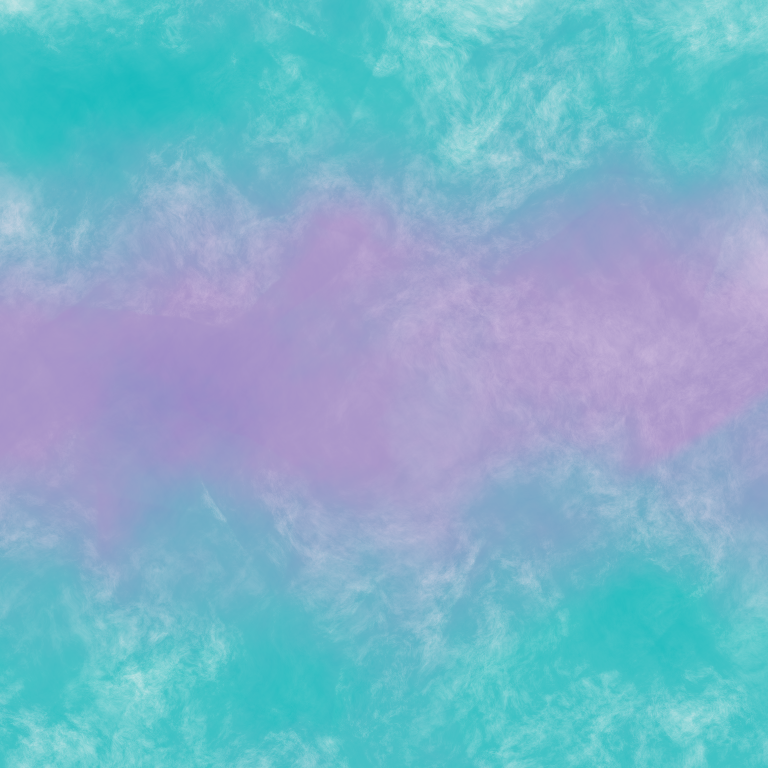
This background is drawn by a Shadertoy shader. Its source:

```glsl
// A soft pastel wash: a violet band drifts across turquoise, dry-brushed with chalk.
// Warped bands and soft blobs set the hue ("tone") and the pigment load ("light");
// layered noise, one-sided strokes, creases and grain give the painted surface.

const vec3 TEAL        = vec3(0.27, 0.765, 0.775);
const vec3 VIOLET      = vec3(0.67, 0.60, 0.795);
const vec3 DEEP_TEAL   = vec3(0.08, 0.73, 0.74);
const vec3 DEEP_VIOLET = vec3(0.60, 0.53, 0.78);
const vec3 PALE_TEAL   = vec3(0.78, 0.90, 0.90);
const vec3 PALE_VIOLET = vec3(0.81, 0.74, 0.87);

// Blobs are (centre, radii); a matching list holds their strengths.
const int TONE_COUNT = 11;
const vec4 TONE_BLOBS[TONE_COUNT] = vec4[](
    vec4(0.85, 0.20, 0.12, 0.09), vec4(0.73, 0.38, 0.11, 0.07),
    vec4(0.04, 0.68, 0.12, 0.07), vec4(0.95, 0.79, 0.12, 0.06),
    vec4(0.55, 0.31, 0.06, 0.09), vec4(0.12, 0.30, 0.05, 0.07),
    vec4(0.49, 0.68, 0.10, 0.05), vec4(0.26, 0.32, 0.10, 0.05),
    vec4(0.52, 0.16, 0.10, 0.09), vec4(0.79, 0.72, 0.10, 0.06),
    vec4(0.13, 0.86, 0.16, 0.06));
const float TONE_STRENGTH[TONE_COUNT] = float[](
    -0.28, -0.34, -0.25, -0.15, 0.16, 0.22, 0.18, -0.20, 0.25, 0.10, -0.12);

const int LIGHT_COUNT = 12;
const vec4 LIGHT_BLOBS[LIGHT_COUNT] = vec4[](
    vec4(0.13, 0.88, 0.17, 0.08), vec4(0.21, 0.49, 0.12, 0.10),
    vec4(0.85, 0.19, 0.08, 0.08), vec4(0.36, 0.10, 0.09, 0.07),
    vec4(0.65, 1.00, 0.12, 0.04), vec4(1.00, 0.99, 0.12, 0.07),
    vec4(0.00, 0.76, 0.04, 0.08), vec4(0.56, 0.44, 0.07, 0.11),
    vec4(1.01, 0.64, 0.05, 0.08), vec4(0.82, 0.54, 0.08, 0.05),
    vec4(0.00, 1.01, 0.12, 0.04), vec4(1.00, 0.20, 0.06, 0.09));
const float LIGHT_STRENGTH[LIGHT_COUNT] = float[](
    -0.70, -0.60, -0.55, -0.40, 0.45, 0.50, 0.45, 0.30, 0.60, 0.30, 0.65, 0.35);

float hash(vec2 p) {
    return fract(sin(dot(p, vec2(127.1, 311.7))) * 43758.5453);
}

float valueNoise(vec2 p) {
    vec2 cell = floor(p), f = fract(p);
    f = f * f * (3.0 - 2.0 * f);
    return mix(mix(hash(cell), hash(cell + vec2(1, 0)), f.x),
               mix(hash(cell + vec2(0, 1)), hash(cell + vec2(1, 1)), f.x), f.y);
}

mat2 rotation(float angle) {
    float c = cos(angle), s = sin(angle);
    return mat2(c, -s, s, c);
}

// Layered noise, centred on zero; gain sets how rough it is.
float fbm(vec2 p, float gain) {
    float sum = 0.0, amplitude = 0.5;
    for (int i = 0; i < 5; i++) {
        sum += amplitude * (valueNoise(p) - 0.5);
        p = rotation(0.6) * p * 2.03 + 7.3;
        amplitude *= gain;
    }
    return sum;
}

float blob(vec2 p, vec4 shape) {
    vec2 d = (p - shape.xy) / shape.zw;
    return exp(-dot(d, d));
}

// One dry stroke: a crisp edge on one side that fades away on the other.
float stroke(vec2 p, vec2 centre, float angle, float size) {
    vec2 q = rotation(angle) * (p - centre);
    float across = q.y / size, along = q.x / size;
    return smoothstep(-0.002, 0.003, q.y) * exp(-3.0 * max(across, 0.0) - along * along);
}

float strokes(vec2 p) {
    float sum = 0.0;
    for (int i = 0; i < 80; i++) {
        float id = float(i), spread = hash(vec2(id, 4.0));
        vec2 centre = vec2(hash(vec2(id, 1.0)), hash(vec2(id, 2.0)));
        float angle = mix(-1.2, 1.6, hash(vec2(id, 3.0))) + 3.14159 * step(0.5, hash(vec2(id, 6.0)));
        sum += stroke(p, centre, angle, mix(0.03, 0.14, spread * spread))
             * (hash(vec2(id, 5.0)) - 0.42);
    }
    return sum;
}

void mainImage(out vec4 fragColor, in vec2 fragCoord) {
    vec2 uv = fragCoord / iResolution.xy;
    vec2 warp = vec2(fbm(uv * 5.0 + 3.0, 0.55), fbm(uv * 5.0 + 19.0, 0.55));
    vec2 p = uv + 0.09 * warp;
    float brush = strokes(uv + 0.05 * warp);

    // Hue: the violet band, its blobs, and the diagonal edge at lower right
    float tone = smoothstep(0.90, 0.58, p.y) * smoothstep(0.07, 0.47, p.y);
    for (int i = 0; i < TONE_COUNT; i++) tone += TONE_STRENGTH[i] * blob(p, TONE_BLOBS[i]);
    float diagonal = 0.51 + 0.76 * (uv.x - 1.0) + 0.06 * warp.y - uv.y;
    tone -= 0.32 * smoothstep(-0.01, 0.03, diagonal) * exp(-7.0 * max(diagonal, 0.0))
          * smoothstep(0.74, 0.92, uv.x);
    tone += 0.32 * fbm(uv * 7.0 + 41.0, 0.6) - 0.12 * brush;
    tone = clamp(tone, 0.0, 1.0);

    // Pigment load: negative is dense, positive is chalky
    float light = 0.06;
    for (int i = 0; i < LIGHT_COUNT; i++) light += LIGHT_STRENGTH[i] * blob(p, LIGHT_BLOBS[i]);
    float streaks = fbm(rotation(0.75) * p * vec2(7.0, 42.0), 0.6)
                  + fbm(rotation(-1.1) * p * vec2(7.0, 36.0) + 60.0, 0.6);
    float cloud = fbm(uv * 6.0 + 2.0 * warp + 11.0, 0.6);
    float crease = exp(-22.0 * abs(fbm(uv * 7.0 + 3.0 * warp + 29.0, 0.5)));
    float chalk = smoothstep(-0.15, 0.25, cloud + 0.5 * brush);
    float grain = fbm(uv * 60.0 + 5.0 * warp, 0.8) * (0.35 + 0.9 * chalk);
    float contrast = mix(1.1, 0.9, tone);
    light += contrast * (0.65 * cloud + 0.36 * streaks + 0.55 * grain
           + 0.50 * brush + 0.16 * (crease - 0.2) * chalk);

    vec3 colour = mix(TEAL, VIOLET, tone);
    colour = mix(colour, mix(DEEP_TEAL, DEEP_VIOLET, tone), clamp(-light, 0.0, 1.0));
    colour = mix(colour, mix(PALE_TEAL, PALE_VIOLET, tone), clamp(light, 0.0, 0.9));
    fragColor = vec4(colour, 1.0);
}
```
